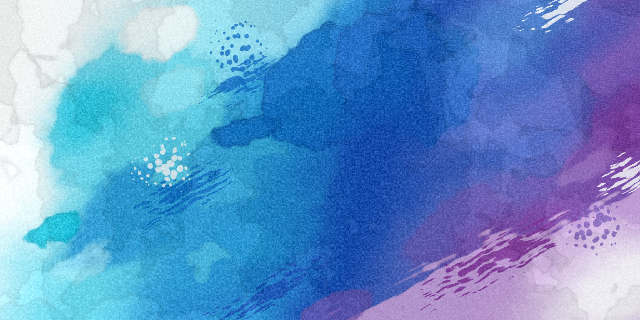
A WebGL 2 fragment shader for this background:

```glsl
#version 300 es
precision highp float;
uniform vec2 u_resolution;
out vec4 outColor;

const vec3 WHITE = vec3(.97, .98, .98);
const vec3 ICE = vec3(.70, .94, .98);
const vec3 CYAN = vec3(.42, .85, .93);
const vec3 AQUA = vec3(.08, .77, .88);
const vec3 SKY = vec3(.19, .62, .85);
const vec3 AZURE = vec3(.12, .47, .79);
const vec3 COBALT = vec3(.14, .35, .73);
const vec3 PERI = vec3(.35, .44, .77);
const vec3 VIOLET = vec3(.49, .38, .72);
const vec3 MAGENTA = vec3(.52, .24, .62);
const vec3 ORCHID = vec3(.80, .66, .87);
const float SLANT = .48;
const float CRISP = .005;
const float SOFT = .06;

vec2 rotate(vec2 p, float angle) {
  float c = cos(angle), s = sin(angle);
  return vec2(c * p.x + s * p.y, c * p.y - s * p.x);
}

vec2 hash(vec2 p) {
  return fract(sin(vec2(dot(p, vec2(127.1, 311.7)), dot(p, vec2(269.5, 183.3)))) * 43758.5);
}

// Distance to the nearest scattered point
float cellular(vec2 p) {
  vec2 cell = floor(p), f = fract(p);
  float nearest = 2.;
  for (int y = -1; y <= 1; y++)
    for (int x = -1; x <= 1; x++) {
      vec2 o = vec2(x, y);
      nearest = min(nearest, length(o + hash(cell + o) - f));
    }
  return nearest;
}

// Layered, turning sines
float waves(vec2 p) {
  float sum = 0., amp = .5;
  for (int i = 0; i < 6; i++) {
    p = rotate(p, 1.1) * 1.8 + 2.3;
    sum += amp * sin(p.x + 1.5 * sin(p.y));
    amp *= .6;
  }
  return sum;
}

// Slanted ellipse, zero on its rim; shape holds center and radii
float ellipse(vec2 p, vec4 shape) {
  return length(rotate(p - shape.xy, SLANT) / shape.zw) - 1.;
}

// Pigment pools darker along a crisp rim
void wash(inout vec3 col, vec3 pigment, float d, float soft, float opacity) {
  float mask = 1. - smoothstep(-soft, soft, d);
  float rim = .0006 / soft * exp(-abs(d + CRISP) / CRISP);
  col = mix(col, pigment, mask * opacity) * (1. - rim * opacity);
}

void blob(inout vec3 col, vec3 pigment, vec2 p, vec4 shape, float soft, float opacity) {
  wash(col, pigment, ellipse(p, shape) * min(shape.z, shape.w), soft, opacity);
}

// Broken bristle marks along the slant
void dryBrush(inout vec3 col, vec3 pigment, vec2 p, vec4 shape) {
  float bristle = cellular(rotate(p, SLANT) * vec2(9., 75.) + waves(p * 6.)) - .5;
  bristle += .12 * waves(p * 25.) + .5 * ellipse(p, shape) + .3;
  col = mix(col, pigment, .85 * smoothstep(.08, -.08, bristle));
}

void splatter(inout vec3 col, vec3 pigment, vec2 p, vec2 center, float radius) {
  float fade = length(p - center) / radius + .5 * waves(p * 8.);
  float dots = cellular(p * 38. + .2 * waves(p * 20.)) - .4 * (1. - fade);
  col = mix(col, pigment, .8 * (1. - smoothstep(-.06, .06, dots)));
}

// Overlapping dried patches with ragged outlines
void backruns(inout vec3 col, vec2 p) {
  for (float i = 0.; i < 4.; i++) {
    float level = waves(p * (1.2 + .6 * i) + 5. * i) - .3;
    col += .04 * smoothstep(-.02, .02, level) - .014;
    col *= 1. - .07 * exp(-abs(level) / .025);
  }
}

void main() {
  vec2 p = gl_FragCoord.xy / u_resolution.y;
  vec2 w = p + .045 * vec2(waves(p * 3.), waves(p * 3. + 7.));
  w += .016 * vec2(waves(p * 13.), waves(p * 13. + 4.));
  w += .02 * (cellular(p * 17.) - .5);

  // Broad diagonal gradient
  float t = w.x + .4 * (1. - w.y);
  vec3 col = mix(WHITE, CYAN, smoothstep(.12, .6, t));
  col = mix(col, SKY, smoothstep(.6, 1., t));
  col = mix(col, COBALT, smoothstep(1., 1.4, t));
  col = mix(col, PERI, smoothstep(1.35, 1.65, t));
  col = mix(col, VIOLET, smoothstep(1.65, 2., t));

  // Pale left and cyan washes
  blob(col, ICE, w, vec4(.75, 1., .38, .2), SOFT, .75);
  blob(col, WHITE, w, vec4(.1, .94, .48, .22), .1, .9);
  blob(col, WHITE, w, vec4(0., .5, .1, .2), SOFT, .8);
  blob(col, CYAN, w, vec4(.44, .62, .32, .21), .01, .75);
  blob(col, AQUA, w, vec4(.28, .62, .13, .09), SOFT, .6);
  blob(col, ICE, w, vec4(.55, .73, .12, .07), CRISP, .45);
  blob(col, SKY, w, vec4(.45, .33, .29, .13), .03, .85);
  blob(col, AQUA, w, vec4(.16, .3, .09, .05), CRISP, .8);
  blob(col, SKY, w, vec4(.7, .12, .28, .16), SOFT, .7);
  blob(col, mix(SKY, CYAN, .35), w, vec4(.73, .46, .18, .11), .01, .75);
  blob(col, SKY, w, vec4(.92, .43, .15, .09), .01, .65);
  blob(col, CYAN, w, vec4(.55, .45, .07, .05), CRISP, .7);
  blob(col, CYAN, w, vec4(.62, .17, .05, .04), CRISP, .45);
  blob(col, SKY, w, vec4(.73, .24, .09, .1), CRISP, .4);
  blob(col, WHITE, w, vec4(.5, .9, .12, .07), .01, .8);
  blob(col, ICE, w, vec4(.25, .18, .1, .05), .01, .55);

  // Deep blue center
  blob(col, AZURE, w, vec4(1.06, .73, .24, .21), CRISP, .85);
  blob(col, AZURE, w, vec4(.79, .59, .12, .05), CRISP, .8);
  blob(col, mix(AZURE, COBALT, .5), w, vec4(1.28, .77, .21, .23), CRISP, .75);
  blob(col, COBALT, w, vec4(1.2, .55, .28, .08), .1, .75);

  // Violet right side
  blob(col, mix(SKY, PERI, .5), w, vec4(1.6, .92, .19, .12), SOFT, .6);
  blob(col, PERI, w, vec4(1.65, .62, .2, .14), CRISP, .6);
  blob(col, VIOLET, w, vec4(1.45, .28, .2, .09), .01, .5);
  blob(col, COBALT, w, vec4(1.25, .37, .5, .04), SOFT, .55);
  blob(col, COBALT, w, vec4(1.75, .83, .28, .05), SOFT, .45);
  blob(col, MAGENTA, w, vec4(1.96, .6, .14, .12), .1, .7);
  blob(col, MAGENTA, w, vec4(1.67, .31, .24, .05), SOFT, .5);
  blob(col, ORCHID, w, vec4(1.82, .49, .1, .04), .01, .3);

  // Pink corner below a frayed slanted edge
  float fray = .07 * (cellular(rotate(p, SLANT) * vec2(5., 45.)) - .5);
  wash(col, ORCHID, dot(w - vec2(1.1, .03), vec2(-.4, .915)) + fray, .01, .9);
  blob(col, mix(ORCHID, WHITE, .35), w, vec4(1.8, .2, .2, .1), .02, .6);
  blob(col, WHITE, w, vec4(1.93, .08, .25, .14), .1, .9);
  blob(col, VIOLET, w, vec4(1.05, .05, .13, .06), CRISP, .65);

  // Bristles and droplets
  dryBrush(col, AZURE, p, vec4(.58, .4, .16, .06));
  dryBrush(col, AZURE, p, vec4(.76, .75, .11, .05));
  dryBrush(col, COBALT, p, vec4(.86, .1, .2, .05));
  dryBrush(col, MAGENTA, p, vec4(1.57, .2, .26, .06));
  dryBrush(col, WHITE, p, vec4(1.78, .98, .15, .04));
  dryBrush(col, WHITE, p, vec4(1.97, .46, .1, .05));
  splatter(col, AZURE, p, vec2(.74, .82), .11);
  splatter(col, WHITE, p, vec2(.52, .48), .1);
  splatter(col, VIOLET, p, vec2(1.86, .3), .1);

  // Dried patches and paper grain
  backruns(col, p);
  float grain = hash(floor(p * 256.)).x + cellular(p * 150.) - 1.;
  col += .11 * grain * (1.1 - .8 * col.r);
  outColor = vec4(clamp(col, 0., 1.), 1.);
}
```
